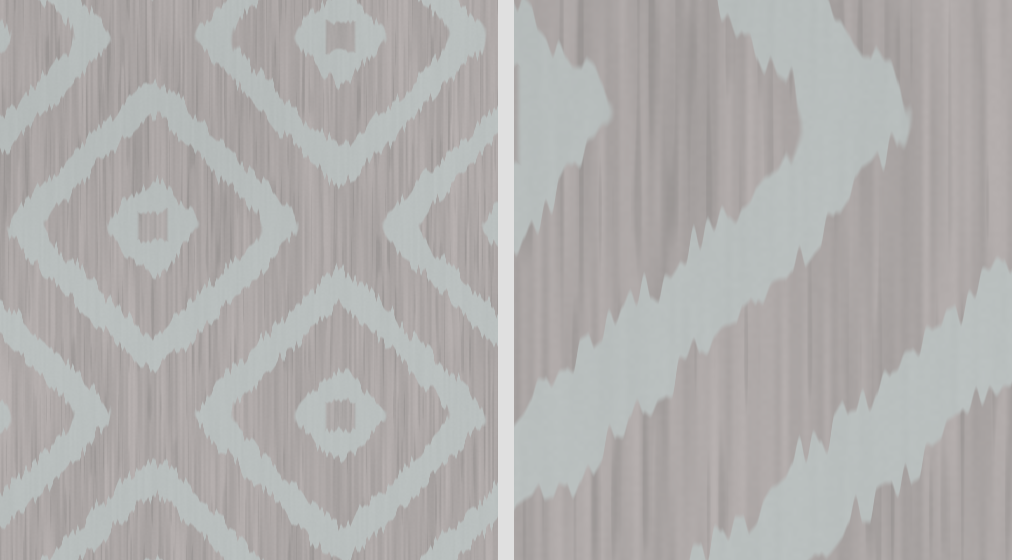
Left: the whole. Right: its middle third, enlarged.
Write a WebGL 1 fragment shader that draws this pattern.

```glsl
precision highp float;
// Ikat fabric: staggered pale diamonds with small medallions, frayed along vertical threads.

uniform vec2 u_resolution;

#define HALF_STEP vec2(0.335, 0.3375)
#define FIRST_CENTER vec2(0.273, 0.596)
#define RING_OUTER 0.275
#define RING_INNER 0.210
#define MEDALLION_RADIUS 0.098
#define HOLE_HALF_SIZE 0.026
#define TIP_ROUNDING 0.015
#define THREAD_WIDTH 0.0042
#define FRAY_LENGTH 0.036
#define PALE_COLOR vec3(0.722, 0.745, 0.742)
#define THREAD_DARK vec3(0.610, 0.593, 0.588)
#define THREAD_LIGHT vec3(0.712, 0.688, 0.684)

float hash(vec2 p) {
  vec3 q = fract(vec3(p.xyx) * 0.1031);
  q += dot(q, q.yzx + 33.33);
  return fract((q.x + q.y) * q.z);
}

float noise(vec2 p) {
  vec2 cell = floor(p);
  vec2 f = fract(p);
  f = f * f * (3.0 - 2.0 * f);
  float low = mix(hash(cell), hash(cell + vec2(1.0, 0.0)), f.x);
  float high = mix(hash(cell + vec2(0.0, 1.0)), hash(cell + vec2(1.0, 1.0)), f.x);
  return mix(low, high, f.y);
}

// Vertical slip of the dyed threads, from fine strands to wider bundles.
float threadSlip(float x, float seed) {
  float strand = noise(vec2(x / THREAD_WIDTH + 400.0, seed));
  float bundle = noise(vec2(x / (THREAD_WIDTH * 3.7) + 400.0, seed + 31.0));
  return FRAY_LENGTH * (0.55 * strand + 0.45 * bundle - 0.5);
}

// Slips the upper and lower halves independently.
vec2 frayed(vec2 p, float x, float seed, float amount) {
  float lower = threadSlip(x, seed);
  float upper = threadSlip(x, seed + 7.0);
  return p + vec2(0.0, amount * mix(lower, upper, smoothstep(-0.03, 0.03, p.y)));
}

float roundedDiamond(vec2 p, float radius) {
  vec2 a = sqrt(p * p + TIP_ROUNDING * TIP_ROUNDING);
  return a.x + a.y - radius;
}

float box(vec2 p, float halfSize) {
  vec2 a = abs(p);
  return max(a.x, a.y) - halfSize;
}

float fill(float d) {
  float blur = 0.002 + 0.8 / u_resolution.y;
  return 1.0 - smoothstep(-blur, blur, d);
}

// Coverage of one diamond ring with its pierced medallion.
float motif(vec2 p, float x, float seed) {
  float outer = fill(roundedDiamond(frayed(p, x, seed, 1.0), RING_OUTER));
  float inner = fill(roundedDiamond(frayed(p, x, seed + 53.0, 1.0), RING_INNER));
  float medallion = fill(roundedDiamond(frayed(p, x, seed + 97.0, 0.9), MEDALLION_RADIUS));
  float hole = fill(box(frayed(p, x, seed + 139.0, 0.45), HOLE_HALF_SIZE));
  return max(outer * (1.0 - inner), medallion * (1.0 - 0.9 * hole));
}

// Irregular vertical threads that fade in and out along their length.
vec3 threadGround(vec2 p) {
  float strand = noise(vec2(p.x / THREAD_WIDTH, p.y * 7.0));
  float bundle = noise(vec2(p.x / (THREAD_WIDTH * 4.0) + 90.0, p.y * 3.0));
  float line = noise(vec2(p.x / (THREAD_WIDTH * 0.9) + 210.0, p.y * 11.0));
  float tone = 0.13 + 0.65 * strand + 0.30 * bundle;
  tone -= 0.40 * smoothstep(0.68, 0.92, line);
  return mix(THREAD_DARK, THREAD_LIGHT, clamp(tone, 0.0, 1.0));
}

void main() {
  vec2 p = gl_FragCoord.xy / u_resolution.y;

  // Two interleaved rectangular lattices form the half-drop repeat.
  float pale = 0.0;
  for (int i = 0; i < 2; i++) {
    vec2 q = p - FIRST_CENTER - float(i) * HALF_STEP;
    vec2 id = floor(q / (2.0 * HALF_STEP) + 0.5);
    float seed = floor(200.0 * hash(id + 17.0 + 5.0 * float(i)));
    pale = max(pale, motif(q - 2.0 * HALF_STEP * id, p.x, seed));
  }

  // Faint strands remain visible in the pale dye.
  float sheen = noise(vec2(p.x / THREAD_WIDTH + 600.0, p.y * 9.0)) - 0.5;
  vec3 color = mix(threadGround(p), PALE_COLOR + 0.014 * sheen, pale);

  // Soft uneven light and fine surface grain.
  color *= 0.985 + 0.03 * noise(p * 2.5 + 3.0);
  color += 0.008 * (noise(p * 330.0) - 0.5);
  gl_FragColor = vec4(color, 1.0);
}
```
